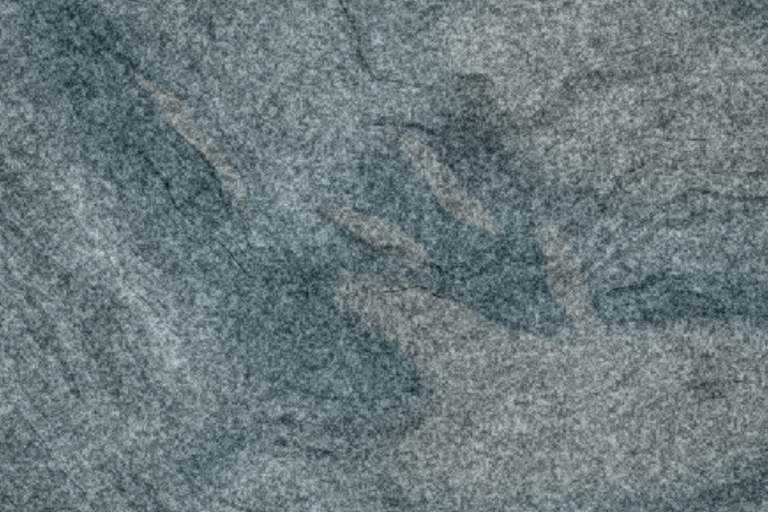
This texture is drawn by a WebGL 1 fragment shader. Its source:

```glsl
precision highp float;
// Folded gneiss: blue-grey and pinkish bands swirl around a central fold.
// A bent flow coordinate carries streaks and thin dark seams, soft lenses
// set the broad pale and dark zones, and fine noise adds mineral grain.
uniform vec2 u_resolution;

float hash(vec2 p) {
  vec3 q = fract(vec3(p.xyx) * 0.1031);
  q += dot(q, q.yzx + 33.33);
  return fract((q.x + q.y) * q.z);
}

float noise(vec2 p) {
  vec2 i = floor(p), f = fract(p);
  f = f * f * (3.0 - 2.0 * f);
  return mix(mix(hash(i), hash(i + vec2(1.0, 0.0)), f.x),
             mix(hash(i + vec2(0.0, 1.0)), hash(i + vec2(1.0, 1.0)), f.x), f.y);
}

float fbm(vec2 p) {
  float sum = 0.0, amp = 0.5;
  for (int i = 0; i < 4; i++) {
    sum += amp * noise(p);
    p = mat2(1.6, 1.2, -1.2, 1.6) * p + 17.3;
    amp *= 0.5;
  }
  return sum / 0.9375;
}

// Soft tilted ellipse: 1 at the centre, falling to 0
float lens(vec2 p, vec2 centre, float angle, vec2 radius) {
  float c = cos(angle), s = sin(angle);
  vec2 d = mat2(c, -s, s, c) * (p - centre) / radius;
  return exp(-dot(d, d));
}

float softPlus(float x) {
  return 0.5 * (x + sqrt(x * x + 0.015));
}

// Flow coordinate across the layers: steep on the left, gently rising right
float layers(vec2 p) {
  float u = p.x - 0.5 - 0.3 * p.y;
  return p.y - 0.9 * softPlus(-u) - 0.25 * softPlus(u);
}

// Broken thin line along the middle level of stretched noise
float seam(vec2 q, float width) {
  return 1.0 - smoothstep(width * 0.3, width, abs(noise(q) - 0.5));
}

void main() {
  vec2 p = gl_FragCoord.xy / u_resolution.y;
  p.x += 0.75 - 0.5 * u_resolution.x / u_resolution.y;

  // Warp, strongest in the central fold
  float core = lens(p, vec2(0.92, 0.58), -0.3, vec2(0.38, 0.3));
  vec2 swirl = vec2(fbm(p * 3.0 + 4.0), fbm(p * 3.0 + 41.0)) - 0.5;
  vec2 ripple = vec2(noise(p * 16.0), noise(p * 16.0 + 70.0)) - 0.5;
  vec2 w = p + swirl * 0.10 + ripple * 0.016;
  float s = layers(p + swirl * (0.13 + 0.5 * core) + ripple * 0.012);
  float t = p.x - 0.6 * p.y;

  // Dark schist zones
  float dark = lens(w, vec2(0.25, 0.79), -0.92, vec2(0.40, 0.12))
    + lens(w, vec2(0.66, 0.30), -0.50, vec2(0.26, 0.13))
    + 0.8 * lens(w, vec2(0.87, 0.54), -0.45, vec2(0.34, 0.18))
    + lens(w, vec2(1.42, 0.40), 0.0, vec2(0.32, 0.05))
    + 0.8 * lens(w, vec2(0.42, 0.10), 0.7, vec2(0.10, 0.06));

  // Cool pale veins and warm feldspar bodies
  float vein = lens(w, vec2(0.56, 0.62), 0.95, vec2(0.32, 0.075))
    + 0.8 * lens(w, vec2(0.20, 0.56), -0.92, vec2(0.38, 0.05))
    + 0.4 * lens(w, vec2(0.05, 0.30), -0.9, vec2(0.4, 0.2));
  float body = lens(w, vec2(1.25, 0.82), -0.35, vec2(0.37, 0.20))
    + lens(w, vec2(0.90, 0.33), -0.45, vec2(0.27, 0.07))
    + lens(w, vec2(1.20, 0.19), 0.15, vec2(0.45, 0.13));
  float tongues = lens(w, vec2(0.86, 0.65), -0.75, vec2(0.15, 0.028))
    + lens(w, vec2(0.72, 0.55), -0.50, vec2(0.13, 0.028))
    + lens(w, vec2(1.11, 0.46), -1.1, vec2(0.11, 0.035))
    + lens(w, vec2(0.38, 0.73), -0.9, vec2(0.17, 0.022));
  float field = body + 0.9 * tongues;
  float warm = smoothstep(0.22, 0.55, field);
  dark = smoothstep(0.15, 0.85, dark) * (1.0 - 0.85 * warm);
  vein = min(vein, 1.0) * (1.0 - 0.5 * warm);

  // Banding along the flow
  float bands = noise(vec2(s * 13.0, t * 2.0)) - 0.5;
  float streaks = noise(vec2(s * 55.0, t * 6.0 + 9.0)) - 0.5;
  float fibres = noise(vec2(s * 150.0, t * 35.0)) - 0.5;
  float mottle = fbm(p * 11.0 + 30.0) - 0.5;

  // Dark mica seams, and rims around the warm bodies
  float gate = smoothstep(0.38, 0.65, noise(p * 5.0 + 12.0));
  float seams = seam(vec2(s * 15.0, t * 1.8 + 5.0), 0.07) * gate
    + 0.6 * seam(vec2(s * 34.0, t * 3.0 + 25.0), 0.11)
    * smoothstep(0.45, 0.7, noise(p * 4.0 + 50.0));
  float rim = smoothstep(0.17, 0.25, field) * (1.0 - smoothstep(0.25, 0.34, field));
  seams += 0.55 * rim * smoothstep(0.35, 0.65, noise(p * 8.0 + 90.0));
  seams = min(seams, 1.0) * (0.6 + 0.4 * noise(p * 120.0));

  // Mineral grain at several sizes
  float grain = 0.13 * (noise(p * 85.0 + 7.0) - 0.5)
    + 0.22 * (noise(p * 165.0) - 0.5)
    + 0.17 * (noise(p * 290.0 + 60.0) - 0.5);
  float flecks = smoothstep(0.78, 0.95, noise(p * 125.0 + 33.0));

  float tone = 0.012 - 0.085 * dark + 0.085 * vein + 0.035 * warm
    + 0.07 * bands * (1.0 - 0.5 * warm) + 0.06 * streaks * (1.0 - 0.6 * warm)
    + 0.06 * fibres + 0.10 * mottle + grain
    + flecks * (0.03 + 0.05 * vein) - 0.13 * seams;
  tone -= 0.035 * smoothstep(0.5, 0.95, length(p - vec2(0.75, 0.5)));

  vec3 tint = vec3(0.027, 0.0, -0.018) * warm + vec3(-0.016, 0.0, 0.006) * dark;
  vec3 stone = vec3(0.415, 0.475, 0.497) + tint + tone;
  gl_FragColor = vec4(clamp(stone, 0.08, 0.8), 1.0);
}
```
